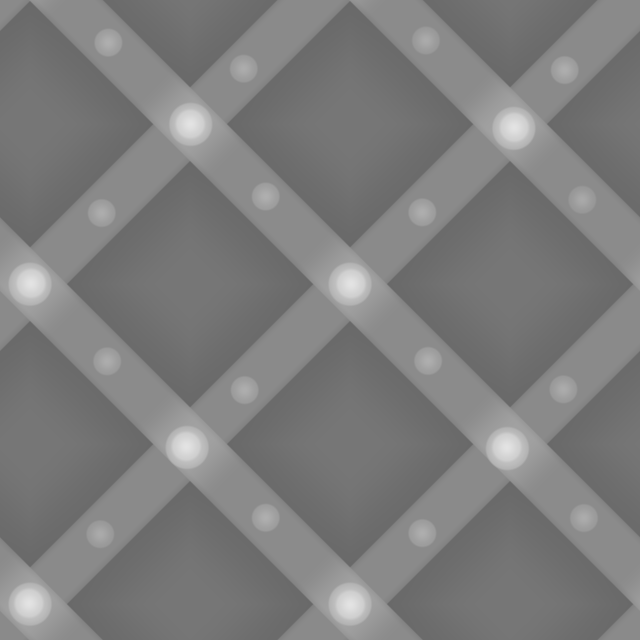
Write a three.js fragment shader that draws this pattern.

```glsl
varying vec2 vUv;

float hash(vec2 p) {
  return fract(sin(dot(p, vec2(127.1, 311.7))) * 43758.5453);
}

// Diagonal lattice coordinates to cell coordinates
vec2 toCell(vec2 lattice) {
  return 0.5 * vec2(lattice.x + lattice.y, lattice.x - lattice.y);
}

// Signed random offset that repeats every two cells
vec2 wobble(vec2 node, float seed) {
  vec2 id = mod(floor(toCell(node) * 2.0 + 0.5), 4.0);
  return vec2(hash(id + seed), hash(id + seed + 17.3)) - 0.5;
}

float disc(float dist, float radius, float blur) {
  return 1.0 - smoothstep(radius - blur, radius + blur, dist);
}

// Strap grey, darkening softly at its borders
float strapShade(float offset, float base) {
  return base - 0.035 * smoothstep(0.085, 0.118, abs(offset));
}

// Small stud lying on a strap, domed towards its centre
float addStud(float grey, vec2 cell, vec2 node, vec2 along) {
  vec2 jitter = wobble(node, 5.0 + along.x * 3.0);
  float dist = length(cell - toCell(node + along) - jitter * 0.012);
  float stud = mix(0.675, 0.605, smoothstep(0.0, 0.043, dist)) + jitter.x * 0.025;
  return mix(grey, stud, disc(dist, 0.043, 0.004));
}

void main() {
  vec2 cell = vUv * 2.0 - vec2(0.094, 0.112);
  vec2 lattice = vec2(cell.x + cell.y, cell.x - cell.y);
  vec2 node = floor(lattice + 0.5);
  vec2 base = floor(lattice);
  vec2 offset = lattice - node;
  vec2 away = abs(offset);

  // Recessed ground, lighter in the middle of each diamond
  float grey = mix(0.42, 0.462, smoothstep(0.1, 0.42, min(away.x, away.y)));
  grey -= 0.012 * exp(-dot(offset, offset) * 14.0);

  // Rising strap below, falling strap above with a glow at the crossing
  grey = mix(grey, strapShade(offset.y, 0.54), disc(away.y, 0.115, 0.004));
  float glow = 0.085 * (1.0 - smoothstep(0.04, 0.24, away.y));
  grey = mix(grey, strapShade(offset.x, 0.545) + glow, disc(away.x, 0.115, 0.004));

  // Studs between crossings, alternating in their spacing
  vec2 fallNode = vec2(node.x, base.y);
  vec2 riseNode = vec2(base.x, node.y);
  float fallOdd = mod(fallNode.x + fallNode.y, 2.0);
  float riseOdd = mod(riseNode.x + riseNode.y, 2.0);
  grey = addStud(grey, cell, fallNode, vec2(0.0, mix(0.48, 0.463, fallOdd)));
  grey = addStud(grey, cell, riseNode, vec2(mix(0.445, 0.336, riseOdd), 0.0));

  // Bright rivets; only those of the odd crossings wander
  float nodeOdd = mod(node.x + node.y, 2.0);
  vec2 fromRivet = cell - toCell(node) - wobble(node, 2.0) * 0.03 * nodeOdd;
  float rim = length(fromRivet);
  float core = length(fromRivet - wobble(node, 9.0) * 0.008);
  grey = mix(grey, mix(0.745, 0.7, smoothstep(0.045, 0.068, rim)), disc(rim, 0.067, 0.004));
  grey = mix(grey, mix(0.89, 0.81, smoothstep(0.0, 0.046, core)), disc(core, 0.045, 0.006));

  gl_FragColor = vec4(vec3(grey), 1.0);
}
```
